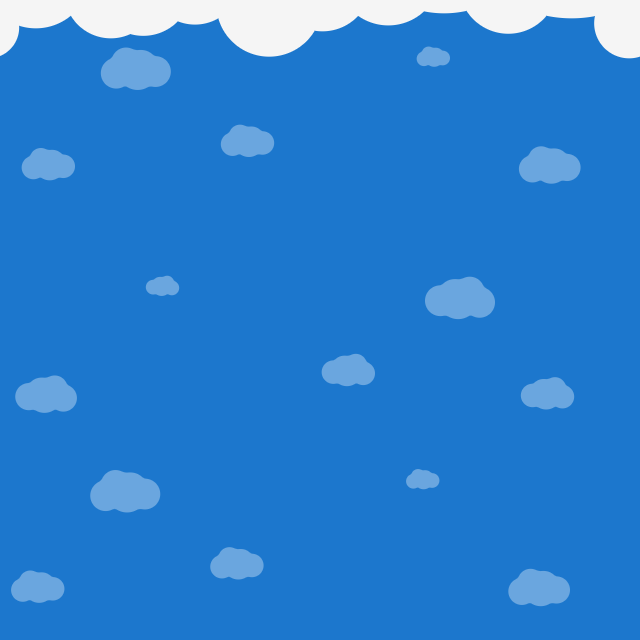
Give the GLSL for this background, as a WebGL 1 fragment shader.

```glsl
precision highp float;
// Flat blue sky with pale drifting clouds under a white scalloped cloud bank.

uniform vec2 u_resolution;

#define GRID 768.0                        // layout units per canvas height
#define SKY vec3(0.108, 0.467, 0.804)
#define CLOUD vec3(0.417, 0.651, 0.873)
#define BANK vec3(0.961)
#define BLEND 0.04                        // softness of the joins between lobes
#define REPEAT_SHIFT vec2(-12.7, 507.0)   // offset of the lower cloud group
#define MIRROR_X 715.0                    // sum of x and mirrored x
#define MIRROR_DROP 275.0                 // offset of the mirrored group

float disc(vec2 p, vec2 center, float radius) {
  return length(p - center) - radius;
}

float smoothUnion(float a, float b) {
  float h = max(BLEND - abs(a - b), 0.0) / BLEND;
  return min(a, b) - 0.25 * BLEND * h * h;
}

// Cloud of unit width, y pointing down
float cloudShape(vec2 p) {
  float d = disc(p, vec2(0.026, 0.020), 0.283);
  d = smoothUnion(d, disc(p, vec2(0.280, 0.040), 0.220));
  d = smoothUnion(d, disc(p, vec2(-0.280, 0.063), 0.220));
  d = smoothUnion(d, disc(p, vec2(0.100, -0.070), 0.190));
  return smoothUnion(d, disc(p, vec2(-0.140, -0.095), 0.208));
}

// One group of clouds: center and width of each
float cloudGroup(vec2 p) {
  vec3 clouds[5];
  clouds[0] = vec3(163.0, 82.5, 84.0);
  clouds[1] = vec3(520.0, 68.0, 40.0);
  clouds[2] = vec3(297.0, 169.0, 64.0);
  clouds[3] = vec3(58.0, 197.0, 64.0);
  clouds[4] = vec3(659.7, 198.0, 74.0);
  float d = GRID;
  for (int i = 0; i < 5; i++) {
    vec3 c = clouds[i];
    d = min(d, cloudShape((p - c.xy) / c.z) * c.z);
  }
  return d;
}

// Scalloped bank: center and radius of each puff
float bankShape(vec2 p) {
  vec3 puffs[12];
  puffs[0] = vec3(-14.0, 33.0, 37.0);
  puffs[1] = vec3(43.0, -32.0, 66.0);
  puffs[2] = vec3(133.0, -10.0, 56.0);
  puffs[3] = vec3(172.0, -15.0, 58.0);
  puffs[4] = vec3(234.0, -26.5, 56.0);
  puffs[5] = vec3(323.0, 4.5, 63.5);
  puffs[6] = vec3(387.0, -21.0, 58.6);
  puffs[7] = vec3(466.0, -32.5, 63.0);
  puffs[8] = vec3(533.0, -107.0, 123.0);
  puffs[9] = vec3(610.0, -19.0, 59.5);
  puffs[10] = vec3(686.0, -128.0, 150.0);
  puffs[11] = vec3(755.0, 28.0, 42.0);
  float d = GRID;
  for (int i = 0; i < 12; i++) {
    d = min(d, disc(p, puffs[i].xy, puffs[i].z));
  }
  return d;
}

// Antialiased coverage of a distance field
float coverage(float d) {
  return clamp(0.5 - d * u_resolution.y / GRID, 0.0, 1.0);
}

void main() {
  // Layout space with the origin at the top left
  vec2 p = gl_FragCoord.xy / u_resolution.y * GRID;
  p.y = GRID - p.y;

  // Upper group, its lower repeat, and a mirrored copy between them
  float clouds = min(cloudGroup(p), cloudGroup(p - REPEAT_SHIFT));
  clouds = min(clouds, cloudGroup(vec2(MIRROR_X - p.x, p.y - MIRROR_DROP)));

  vec3 color = mix(SKY, CLOUD, coverage(clouds));
  color = mix(color, BANK, coverage(bankShape(p)));
  gl_FragColor = vec4(color, 1.0);
}
```
